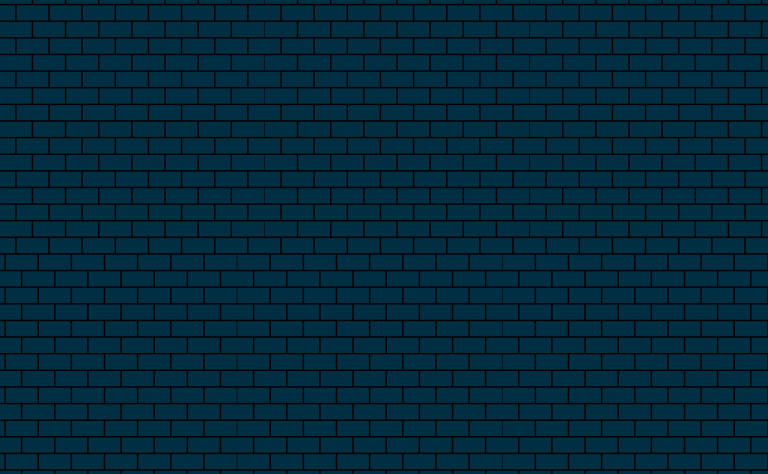
Reproduce this pattern procedurally as a WebGL 2 fragment shader.

```glsl
#version 300 es
precision highp float;
// Running-bond brick wall: flat dark teal bricks with thin near-black joints.
// Rows alternate by half a brick; the lower courses are shifted sideways, and
// every eighth joint of the odd rows is a finer seam. Lengths are canvas heights.

#define BRICK_SIZE vec2(0.06992, 0.03507)
#define FIRST_JOINT vec2(0.0335, 0.0097)
#define JOINT_WIDTH 0.0031
#define SEAM_WIDTH 0.0013
#define SEAM_PERIOD 8.0
#define SHIFT_ROW 15.0
#define LOWER_SHIFT 0.0122
#define BRICK_COLOR vec3(0.0, 0.18, 0.26)
#define JOINT_COLOR vec3(0.008, 0.008, 0.012)

uniform vec2 u_resolution;
out vec4 fragColor;

// Share of a pixel covered by a line, exact even for lines below one pixel.
float lineCoverage(float dist, float width, float pixel) {
    float nearEdge = clamp((0.5 * width - dist) / pixel + 0.5, 0.0, 1.0);
    float farEdge = clamp((-0.5 * width - dist) / pixel + 0.5, 0.0, 1.0);
    return nearEdge - farEdge;
}

// Signed distance to the closest line of a regular series.
float nearestLine(float position, float spacing) {
    return position - spacing * floor(position / spacing + 0.5);
}

void main() {
    float pixel = 1.0 / u_resolution.y;
    vec2 p = vec2(gl_FragCoord.x, u_resolution.y - gl_FragCoord.y) * pixel;

    // Courses, counted from the top
    float y = p.y - FIRST_JOINT.y;
    float row = floor(y / BRICK_SIZE.y);
    float odd = mod(row, 2.0);
    float lower = step(SHIFT_ROW - 0.5, row);

    // Staggered upright joints, with finer seams
    float x = p.x - FIRST_JOINT.x + 0.5 * odd * BRICK_SIZE.x - lower * LOWER_SHIFT;
    float column = floor(x / BRICK_SIZE.x + 0.5);
    float seam = odd * (1.0 - step(0.5, mod(column + lower, SEAM_PERIOD)));
    float uprightWidth = mix(JOINT_WIDTH, SEAM_WIDTH, seam);

    float bed = lineCoverage(nearestLine(y, BRICK_SIZE.y), JOINT_WIDTH, pixel);
    float upright = lineCoverage(nearestLine(x, BRICK_SIZE.x), uprightWidth, pixel);

    // Joints over bricks
    float joint = 1.0 - (1.0 - bed) * (1.0 - upright);
    fragColor = vec4(mix(BRICK_COLOR, JOINT_COLOR, joint), 1.0);
}
```
